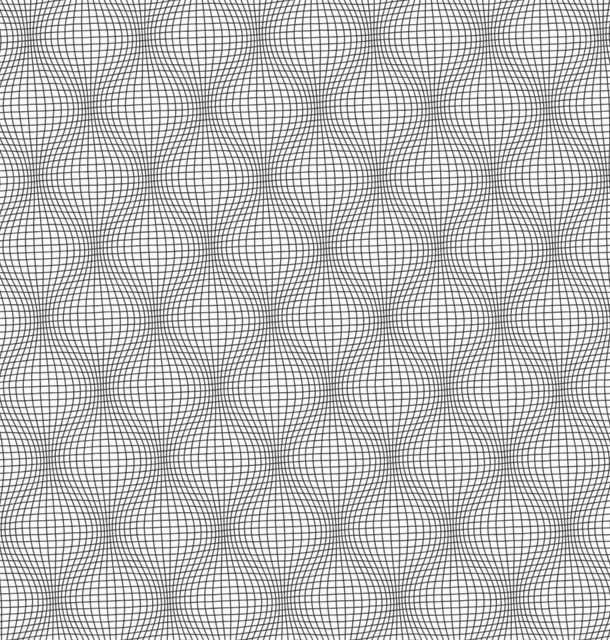
Reproduce this pattern procedurally as a Shadertoy shader.

```glsl
#define PERIOD vec2(0.179, 0.2201)   // one bulge across, two staggered rows down
#define ORIGIN vec2(0.0456, 0.9414)  // centre of one pinch
#define SHEAR 0.0444                 // sideways drift of the rows
#define WARP vec2(0.54, 0.08)        // strength of the swelling per axis
#define LINES vec2(20.0, 22.0)       // lines per period
#define TILT 1.0                     // lines climbed per period across
#define LINE_WIDTH 0.0016
#define SOFTNESS 0.0022              // narrowest edge filter
#define WOBBLE 0.03                  // hand-drawn shake, in line spacings
#define WEAR 0.22                    // uneven inking
#define PAPER vec3(0.985)
#define INK vec3(0.19)

const float TAU = 6.2831853;

float hash(vec2 p) {
    vec3 q = fract(vec3(p.xyx) * 0.1031);
    q += dot(q, q.yzx + 33.33);
    return fract((q.x + q.y) * q.z);
}

float valueNoise(vec2 p) {
    vec2 cell = floor(p), f = fract(p);
    f = f * f * (3.0 - 2.0 * f);
    return mix(mix(hash(cell), hash(cell + vec2(1, 0)), f.x),
               mix(hash(cell + vec2(0, 1)), hash(cell + vec2(1, 1)), f.x), f.y);
}

// Offset of a flat sheet point: pinched at the origin, swollen half a period away
vec2 swell(vec2 q) {
    vec2 s = sin(TAU * q), c = cos(TAU * q);
    return -WARP * s * c.yx / TAU;
}

// Invert the swelling by fixed-point iteration
vec2 unwarp(vec2 target) {
    vec2 q = target;
    for (int i = 0; i < 16; i++) q = target - swell(q);
    return q;
}

// Box-filtered coverage of evenly numbered lines
float lineCoverage(float coord, float pixel) {
    float slope = length(vec2(dFdx(coord), dFdy(coord))) / pixel;
    float dist = abs(fract(coord) - 0.5) / max(slope, 1e-4);
    float halfWidth = 0.5 * LINE_WIDTH;
    float blur = max(pixel, SOFTNESS);
    float overlap = min(dist + 0.5 * blur, halfWidth) - max(dist - 0.5 * blur, -halfWidth);
    return clamp(overlap / blur, 0.0, 1.0);
}

void mainImage(out vec4 fragColor, in vec2 fragCoord) {
    float pixel = 1.0 / iResolution.y;
    vec2 p = fragCoord * pixel;

    // Sheared lattice, then the flat sheet beneath the bulges
    vec2 lattice = p - ORIGIN;
    lattice.x += SHEAR * lattice.y;
    vec2 sheet = unwarp(lattice / PERIOD);
    vec2 lines = sheet * LINES;
    lines.y -= TILT * sheet.x;

    // Slight shake of the lines
    vec2 shake = vec2(valueNoise(p * 60.0 + 17.0), valueNoise(p * 60.0 + 91.0)) - 0.5;
    lines += 2.0 * WOBBLE * shake;

    // Both line families, unevenly inked
    float upright = lineCoverage(lines.x, pixel);
    float level = lineCoverage(lines.y, pixel);
    upright *= 1.0 - 0.5 * WEAR * valueNoise(p * 140.0 + 5.0);
    level *= 1.0 - WEAR * valueNoise(p * 140.0 + 43.0);
    float ink = 1.0 - (1.0 - upright) * (1.0 - level);

    fragColor = vec4(mix(PAPER, INK, ink), 1.0);
}
```
